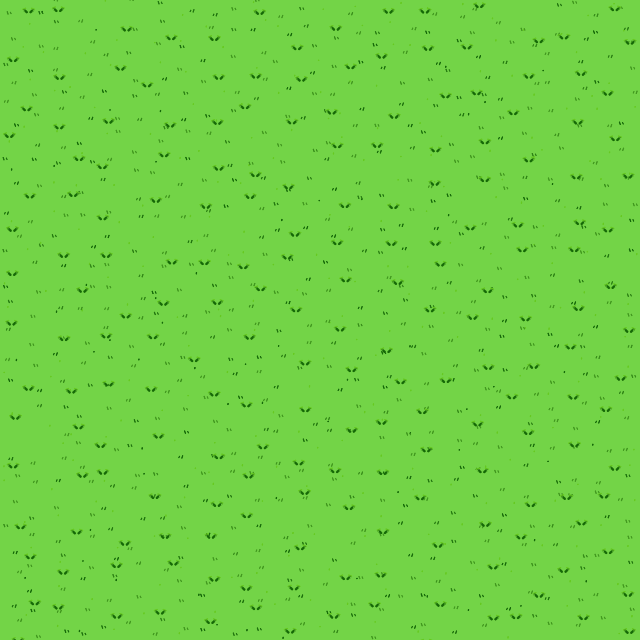
Write a Shadertoy shader that draws this texture.

```glsl
const vec3 GRASS      = vec3(0.45, 0.83, 0.28);
const vec3 LEAF       = vec3(0.26, 0.60, 0.12);
const vec3 LEAF_DARK  = vec3(0.08, 0.41, 0.03);
const vec3 LEAF_LIGHT = vec3(0.40, 0.79, 0.13);

const float UNIT         = 1.0 / 512.0; // shape unit as a share of the canvas
const float TUFT_CELLS   = 14.0;
const float SPRIG_CELLS  = 26.0;
const float SPECK_CELLS  = 19.0;
const float TUFT_JITTER  = 0.62;
const float SPRIG_JITTER = 0.64;
const float SPECK_JITTER = 0.85;
const float SPRIG_SHARE  = 0.96;
const float LIGHT_SPECKS = 0.82;

// Integer hash: three random values per cell and layer
vec3 hash3(vec2 cell, int layer) {
    uvec3 v = uvec3(ivec3(ivec2(cell) + 64, layer));
    v = v * 1664525u + 1013904223u;
    v.x += v.y * v.z; v.y += v.z * v.x; v.z += v.x * v.y;
    v ^= v >> 16u;
    v.x += v.y * v.z; v.y += v.z * v.x; v.z += v.x * v.y;
    return vec3(v >> 8u) / 16777216.0;
}

// Scatter one item per cell; columns are shifted to hide the grid
vec2 scatter(vec2 p, float cells, float jitter, int layer, out vec2 cell) {
    vec2 g = p * cells;
    g.y += hash3(vec2(floor(g.x), 0.0), layer + 10).x;
    cell = floor(g);
    vec2 offset = (hash3(cell, layer).xy - 0.5) * jitter;
    return (fract(g) - 0.5 - offset) / (cells * UNIT);
}

float capsule(vec2 p, vec2 a, vec2 b, float radius) {
    vec2 pa = p - a, ba = b - a;
    float h = clamp(dot(pa, ba) / dot(ba, ba), 0.0, 1.0);
    return length(pa - ba * h) - radius;
}

float fill(float dist, float pixel) {
    return smoothstep(0.5, -0.5, dist / pixel);
}

// Tiny stray dots, mostly pale
void drawSpecks(inout vec3 color, vec2 p, float pixel) {
    vec2 cell;
    vec2 q = scatter(p, SPECK_CELLS, SPECK_JITTER, 1, cell);
    vec3 rnd = hash3(cell, 4);
    vec3 tone = rnd.x < LIGHT_SPECKS ? LEAF_LIGHT : LEAF_DARK;
    float dist = capsule(q, vec2(0.0), vec2(0.1, 0.8 * rnd.y), 0.6);
    color = mix(color, tone, fill(dist, pixel));
}

// Pairs of short slanted blades leaning either way
void drawSprigs(inout vec3 color, vec2 p, float pixel) {
    vec2 cell;
    vec2 q = scatter(p, SPRIG_CELLS, SPRIG_JITTER, 2, cell);
    vec3 rnd = hash3(cell, 5);
    if (rnd.x > SPRIG_SHARE) return;
    q.x *= rnd.y < 0.5 ? -1.0 : 1.0;
    float tall = capsule(q, vec2(0.9, -0.9), vec2(1.5, 0.8), 0.55);
    float low = capsule(q, vec2(-1.5, -0.6), vec2(-1.0, 0.4), 0.5);
    float darkness = smoothstep(0.35, 0.95, rnd.z);
    color = mix(color, mix(LEAF, LEAF_DARK, darkness), fill(min(tall, low), pixel));
}

// Mirrored leaf pairs: pale tips, mid-green leaves, dark roots
void drawTufts(inout vec3 color, vec2 p, float pixel) {
    vec2 cell;
    vec2 q = scatter(p, TUFT_CELLS, TUFT_JITTER, 3, cell);
    q.x = abs(q.x);
    float tip = capsule(q, vec2(2.5, 1.9), vec2(4.6, 1.1), 0.6);
    float leaf = capsule(q, vec2(1.6, -1.1), vec2(3.4, 0.4), 1.1);
    float notch = capsule(q, vec2(3.0, -0.5), vec2(4.8, 0.4), 0.2);
    float root = capsule(q, vec2(1.5, -1.3), vec2(2.6, -0.1), 0.75);
    color = mix(color, LEAF_LIGHT, fill(tip, pixel));
    color = mix(color, LEAF, fill(max(leaf, -notch), pixel));
    color = mix(color, LEAF_DARK, fill(root, pixel));
}

void mainImage(out vec4 fragColor, in vec2 fragCoord) {
    float size = min(iResolution.x, iResolution.y);
    vec2 p = fragCoord / size;
    float pixel = 1.0 / (size * UNIT);

    vec3 color = GRASS;
    drawSpecks(color, p, pixel);
    drawSprigs(color, p, pixel);
    drawTufts(color, p, pixel);
    fragColor = vec4(color, 1.0);
}
```
